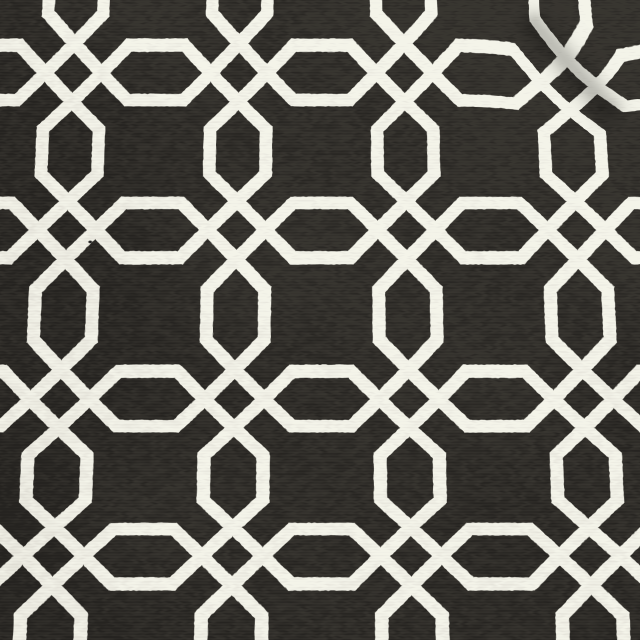
A Shadertoy shader for this pattern:

```glsl
const float PI = 3.14159265;
const float SQRT_HALF = 0.70710678;

float hash(vec2 p) {
    vec3 h = fract(vec3(p.xyx) * 0.1031);
    h += dot(h, h.yzx + 33.33);
    return fract((h.x + h.y) * h.z);
}

float noise(vec2 p) {
    vec2 i = floor(p);
    vec2 f = fract(p);
    f = f * f * (3.0 - 2.0 * f);
    float low = mix(hash(i), hash(i + vec2(1, 0)), f.x);
    float high = mix(hash(i + vec2(0, 1)), hash(i + vec2(1, 1)), f.x);
    return mix(low, high, f.y);
}

float segmentDistance(vec2 p, vec2 a, vec2 b) {
    vec2 ab = b - a;
    return length(p - a - ab * clamp(dot(p - a, ab) / dot(ab, ab), 0.0, 1.0));
}

// Pull of the creased cloth near the upper right corner
vec2 creaseCloth(vec2 uv) {
    vec2 fromCrease = uv - vec2(0.91, 0.90);
    float pull = exp(-dot(fromCrease, fromCrease) / 0.01);
    float lean = smoothstep(0.88, 1.0, uv.y) * smoothstep(0.75, 0.9, uv.x);
    return uv + vec2(0.003, 0.024) * pull + vec2(0.014, 0.0) * lean;
}

// Grid with columns that spread downwards and uneven row heights
vec2 gridCoord(vec2 uv) {
    float columnWidth = 0.2831 - 0.0275 * uv.y;
    vec2 grid = (uv - vec2(0.5026, 0.5085)) / vec2(columnWidth, 0.2548);
    grid.y -= 0.019 * sin(PI * grid.y);
    return grid;
}

// Diagonal from the crossing that bends into a straight hexagon side
float bentBand(vec2 p, float side, float crossing) {
    return abs(max(p.y - side, (p.y - p.x + crossing) * SQRT_HALF));
}

// Distance to the centre lines around one crossing
float trellis(vec2 p, float crossing, vec2 sides) {
    p = abs(p);
    float diamond = abs(p.x + p.y - crossing) * SQRT_HALF;
    float across = bentBand(p, sides.y, crossing);
    float upright = bentBand(p.yx, sides.x, crossing);
    return min(diamond, min(across, upright));
}

// Short horizontal threads in staggered rows
float weave(vec2 uv, float threads) {
    vec2 p = uv * vec2(0.6, 1.0) * threads;
    p.x += 0.5 * mod(floor(p.y), 2.0);
    float ridge = 0.5 - 0.5 * cos(2.0 * PI * p.y);
    return mix(noise(p), ridge, 0.35);
}

void mainImage(out vec4 fragColor, in vec2 fragCoord) {
    vec2 uv = fragCoord / iResolution.xy;
    float pixel = 1.0 / min(iResolution.x, iResolution.y);

    // Printed bands
    vec2 cell = (fract(gridCoord(creaseCloth(uv))) - 0.5) * vec2(0.268, 0.2548);
    float raggedness = (noise(uv * 230.0) - 0.5) * 0.0012;
    float edge = trellis(cell, 0.0456, vec2(0.0449, 0.043)) - 0.0102 + raggedness;
    float softness = max(0.8 * pixel, 0.0008);
    float ink = 1.0 - smoothstep(-softness, softness, edge);

    // Thread grain and broad unevenness of the light
    float grain = weave(uv, 220.0) - 0.5;
    float cloud = noise(uv * 5.0 + 7.0) - 0.5;
    float falloff = 0.35 * (1.0 - uv.y) + 0.3 * smoothstep(0.35, 0.0, uv.x);
    float light = grain * 1.1 + cloud * 0.35 - falloff;

    vec3 charcoal = mix(vec3(0.145, 0.137, 0.125), vec3(0.22, 0.21, 0.19),
                        clamp(0.82 + light, 0.0, 1.0));
    vec3 cream = mix(vec3(0.87, 0.86, 0.825), vec3(0.955, 0.955, 0.915),
                     clamp(1.05 + light * 0.8, 0.0, 1.0));
    vec3 color = mix(charcoal, cream, ink);

    // Crease shadow
    float crease = segmentDistance(uv, vec2(0.835, 0.96), vec2(0.95, 0.83));
    color *= 1.0 - 0.22 * exp(-crease * crease / 0.0005);

    // Stray fleck
    float fleck = length((uv - vec2(0.141, 0.622)) * vec2(0.7, 1.0)) - 0.002;
    color = mix(vec3(0.13), color, smoothstep(-softness, softness, fleck));

    fragColor = vec4(color, 1.0);
}
```
